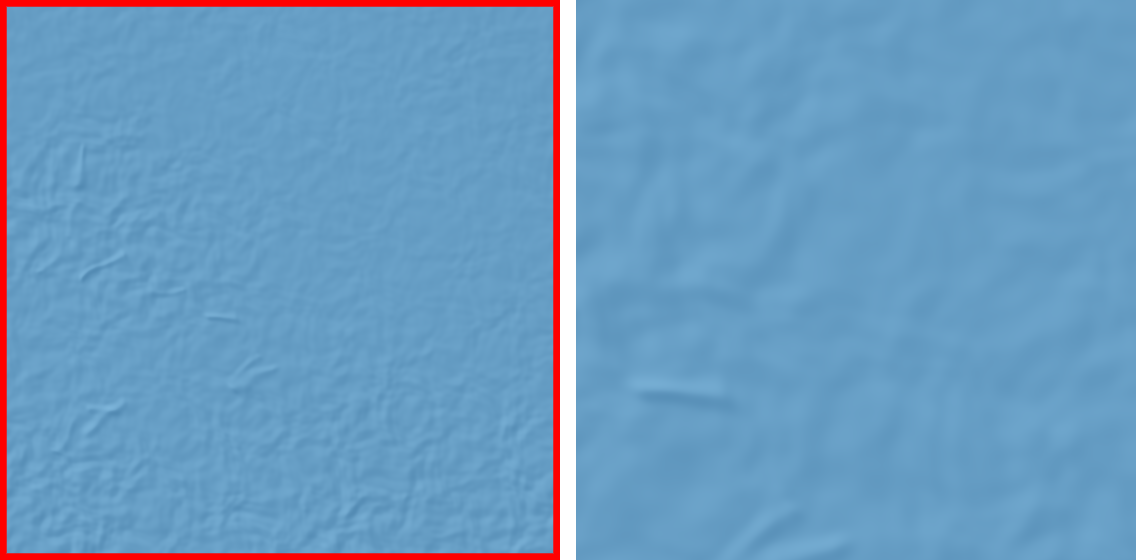
Left: the whole. Right: its middle third, enlarged.
Reproduce this texture procedurally as a WebGL 2 fragment shader.

```glsl
#version 300 es
precision highp float;

uniform vec2 u_resolution;
out vec4 fragColor;

const vec3 PAINT_COLOR = vec3(0.400, 0.618, 0.770);
const vec3 FRAME_COLOR = vec3(1.0, 0.0, 0.0);
const float FRAME_WIDTH = 0.0119;
const vec2 LIGHT_DIR = vec2(-0.64, 0.77);
const float GRAIN_FREQ = 31.0;
const float SLOPE_STEP = 0.0035;
const float RELIEF = 0.042;
const float QUIET_ROUGHNESS = 0.24;
const vec2 PATCH_CENTER = vec2(0.17, 0.60);
const vec2 PATCH_SIZE = vec2(0.21, 0.16);
const int CREASE_COUNT = 12;
const float CREASE_WIDTH = 0.0075;

vec2 hash2(vec2 p) {
    vec3 q = fract(p.xyx * vec3(0.1031, 0.1030, 0.0973));
    q += dot(q, q.yzx + 33.33);
    return fract((q.xx + q.yz) * q.zy);
}

float cornerValue(vec2 cell, vec2 offset) {
    float angle = 6.28318 * hash2(cell).x;
    return dot(vec2(cos(angle), sin(angle)), offset);
}

float gradientNoise(vec2 p) {
    vec2 i = floor(p);
    vec2 f = p - i;
    vec2 u = f * f * f * (f * (f * 6.0 - 15.0) + 10.0);
    vec2 e = vec2(1.0, 0.0);
    float low = mix(cornerValue(i, f), cornerValue(i + e, f - e), u.x);
    float high = mix(cornerValue(i + e.yx, f - e.yx), cornerValue(i + 1.0, f - 1.0), u.x);
    return mix(low, high, u.y);
}

float segmentDistance(vec2 p, vec2 halfSpan) {
    float t = clamp(dot(p, halfSpan) / dot(halfSpan, halfSpan), -1.0, 1.0);
    return length(p - t * halfSpan);
}

// Rough on the left and towards the bottom, calm at the top right
float roughness(vec2 p) {
    vec2 d = (p - PATCH_CENTER) / PATCH_SIZE;
    float patchAmount = 0.65 * exp(-dot(d, d));
    float lower = 0.50 * smoothstep(0.55, 0.02, p.y);
    float blotches = 1.0 + 0.8 * gradientNoise(p * 6.0 + 3.7);
    return (QUIET_ROUGHNESS + patchAmount + lower) * blotches;
}

// Short bent ridges and dents, mostly rising to the right
float creases(vec2 p) {
    vec2 bend = vec2(gradientNoise(p * 17.0 + 40.0), gradientNoise(p * 17.0 + 71.0));
    vec2 q = p + 0.022 * bend;
    float height = 0.0;
    for (int i = 0; i < CREASE_COUNT; i++) {
        vec2 seed = vec2(float(i) * 7.0 + 2.0, 19.0);
        vec2 place = hash2(seed);
        vec2 shape = hash2(seed + 53.0);
        vec2 center = vec2(0.04 + 0.74 * pow(place.x, 1.4), 0.08 + 0.63 * place.y);
        float angle = mix(-0.1, 1.5, shape.x);
        vec2 halfSpan = mix(0.012, 0.042, shape.y) * vec2(cos(angle), sin(angle));
        float d = segmentDistance(q - center, halfSpan) / CREASE_WIDTH;
        float strength = mix(0.22, 0.55, fract(shape.x * 5.3 + shape.y));
        float side = place.x + shape.y < 0.55 ? -1.0 : 1.0;
        height += side * strength * exp(-d * d);
    }
    return height;
}

float surfaceHeight(vec2 p) {
    vec2 warp = vec2(gradientNoise(p * 13.0), gradientNoise(p * 13.0 + 25.0));
    vec2 q = (p + 0.018 * warp) * GRAIN_FREQ;
    float grain = gradientNoise(q) + 0.38 * gradientNoise(q * 1.9 + 11.0);
    return grain * roughness(p) + creases(p);
}

void main() {
    vec2 uv = gl_FragCoord.xy / u_resolution;
    float pixel = 1.0 / min(u_resolution.x, u_resolution.y);

    // Slope towards the light gives the relief
    vec2 stepToLight = LIGHT_DIR * SLOPE_STEP;
    float rise = surfaceHeight(uv + stepToLight) - surfaceHeight(uv - stepToLight);
    float slope = rise / (2.0 * SLOPE_STEP * GRAIN_FREQ);
    float shade = -RELIEF * slope / (1.0 + 0.18 * abs(slope));

    // Broad, faint changes of tone
    float tone = 0.012 * gradientNoise(uv * 3.0 + 8.0);
    vec3 color = PAINT_COLOR * (1.0 + tone) + shade * vec3(1.0, 1.0, 0.92);

    // Flat frame along the canvas edge
    vec2 toEdge = min(uv, 1.0 - uv);
    float edge = min(toEdge.x, toEdge.y) - FRAME_WIDTH;
    float inside = smoothstep(-0.5 * pixel, 0.5 * pixel, edge);
    fragColor = vec4(mix(FRAME_COLOR, color, inside), 1.0);
}
```
